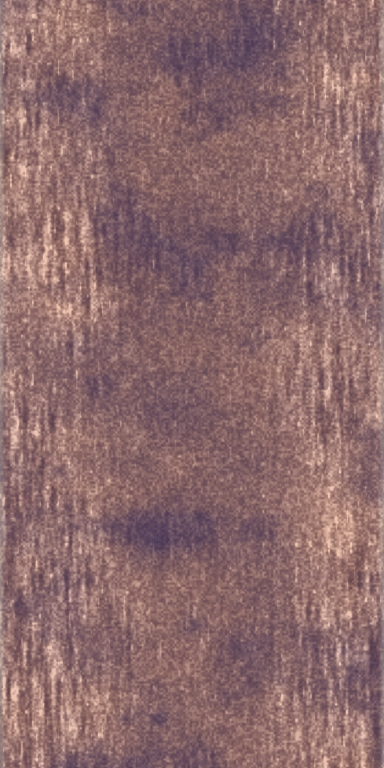
Reproduce this texture procedurally as a WebGL 1 fragment shader.

```glsl
precision highp float;
// Worn, brushed copper-brown surface: dark mottled centre, pale vertical streaks at the sides.

uniform vec2 u_resolution;

// Colour ramp from shadow to highlight
const vec3 SHADOW = vec3(0.34, 0.235, 0.30);
const vec3 BODY = vec3(0.55, 0.41, 0.41);
const vec3 HIGHLIGHT = vec3(0.87, 0.72, 0.67);
const vec3 RIM = vec3(0.66, 0.60, 0.58);
const vec3 WARM_SHIFT = vec3(0.018, 0.002, -0.022);

// Feature sizes, in cells per canvas width
const vec2 STREAK_SCALE = vec2(92.0, 10.0);
const vec2 FINE_STREAK_SCALE = vec2(125.0, 32.0);
const vec2 FLECK_SCALE = vec2(105.0, 48.0);
const vec2 BLOTCH_SCALE = vec2(4.5, 6.5);
const float GRAIN_SCALE = 175.0;

// Strengths, as shifts in tone
const float BASE_TONE = 0.495;
const float SIDE_LIFT = 0.095;
const float BLOTCH_AMOUNT = 0.22;
const float STREAK_AMOUNT = 0.30;
const float FINE_STREAK_AMOUNT = 0.19;
const float GRAIN_AMOUNT = 0.20;
const float FLECK_AMOUNT = 0.15;
const float STAIN_AMOUNT = 0.075;
const float RIM_WIDTH = 0.016;

float hash(vec2 cell) {
  vec3 q = fract(vec3(cell.xyx) * 0.1031);
  q += dot(q, q.yzx + 33.33);
  return fract((q.x + q.y) * q.z);
}

float noise(vec2 p) {
  vec2 cell = floor(p);
  vec2 f = fract(p);
  f = f * f * (3.0 - 2.0 * f);
  float low = mix(hash(cell), hash(cell + vec2(1.0, 0.0)), f.x);
  float high = mix(hash(cell + vec2(0.0, 1.0)), hash(cell + vec2(1.0, 1.0)), f.x);
  return mix(low, high, f.y);
}

float fbm(vec2 p) {
  float sum = 0.0;
  float weight = 0.5;
  for (int i = 0; i < 4; i++) {
    sum += weight * noise(p);
    p = p * 2.03 + 17.3;
    weight *= 0.5;
  }
  return sum / 0.9375;
}

vec3 ramp(float tone) {
  vec3 dark = mix(SHADOW, BODY, clamp((tone - SHADOW.r) / (BODY.r - SHADOW.r), -0.3, 1.0));
  float light = clamp((tone - BODY.r) / (HIGHLIGHT.r - BODY.r), 0.0, 1.15);
  return dark + (HIGHLIGHT - BODY) * light;
}

void main() {
  vec2 p = gl_FragCoord.xy / u_resolution.x;

  // Broad wear: ragged dark middle, lighter sides
  float blotch = fbm(p * BLOTCH_SCALE + 41.0) - 0.5;
  float wander = fbm(p * vec2(5.0, 3.0) + 73.0) - 0.5;
  float side = smoothstep(0.10, 0.34, abs(p.x - 0.5) + 0.22 * wander);
  float stain = smoothstep(0.53, 0.72, fbm(p * vec2(6.0, 8.0) + 119.0));

  // Brushed streaks, interrupted by smoother patches
  float patchy = smoothstep(0.30, 0.58, fbm(p * vec2(4.0, 6.0) + 157.0));
  float streakMask = mix(0.22, 1.0, side) * mix(0.35, 1.0, patchy);
  streakMask = max(streakMask, 0.6 * stain);
  float streak = noise(p * STREAK_SCALE + 211.0) - 0.5;
  float fineStreak = noise(p * FINE_STREAK_SCALE + 263.0) - 0.5;

  // Fine grain and scattered bright flecks
  float grain = noise(p * GRAIN_SCALE + 307.0) - 0.5;
  grain += 0.5 * (noise(p * GRAIN_SCALE * 0.55 + 353.0) - 0.5);
  float fleck = smoothstep(0.78, 0.96, noise(p * FLECK_SCALE + 401.0));

  float tone = BASE_TONE + SIDE_LIFT * side;
  tone += BLOTCH_AMOUNT * blotch - STAIN_AMOUNT * stain;
  tone += streakMask * (STREAK_AMOUNT * streak + FINE_STREAK_AMOUNT * fineStreak);
  tone += GRAIN_AMOUNT * grain + FLECK_AMOUNT * fleck * mix(0.6, 1.0, side);

  // Stretch the highlights more than the shadows
  float offset = tone - BODY.r;
  tone += 1.1 * offset * offset;

  // Warm and cool drift, then the pale worn rim
  vec3 color = ramp(tone);
  color += WARM_SHIFT * (3.0 * blotch + 0.5 * side - 0.9 * stain - 0.1);
  float edge = min(p.x, 1.0 - p.x);
  float rim = 1.0 - smoothstep(0.0, RIM_WIDTH, edge);
  color = mix(color, RIM + 0.5 * (color - BODY), 0.65 * rim);

  gl_FragColor = vec4(clamp(color, 0.0, 1.0), 1.0);
}
```
